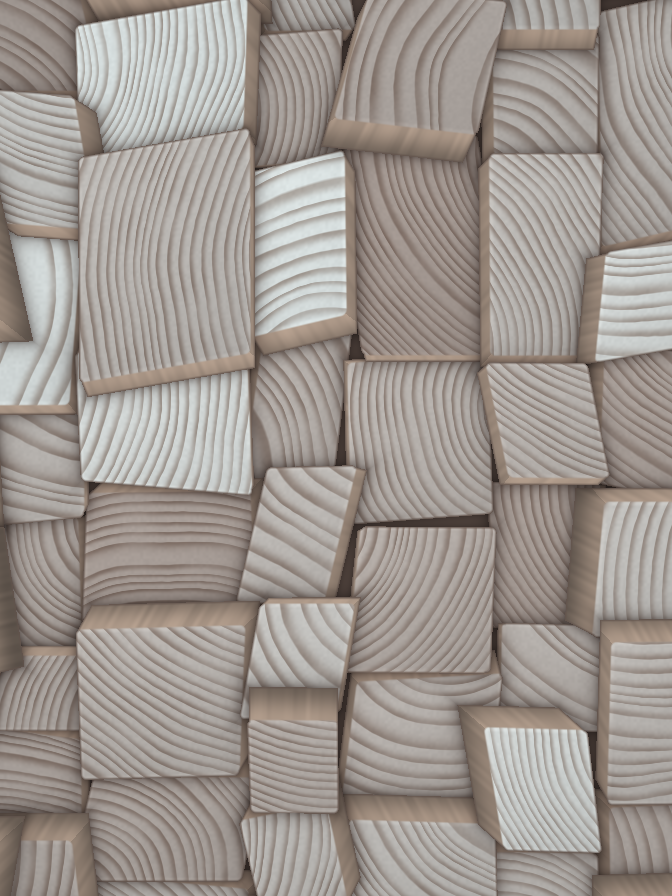
Write a Shadertoy shader that draws this texture.

```glsl
float hash(vec2 p) {
    vec3 q = fract(p.xyx * 0.1031 + 0.37);
    q += dot(q, q.yzx + 33.33);
    return fract((q.x + q.y) * q.z);
}

vec4 hash4(vec2 p) {
    vec4 q = fract(p.xyxy * vec4(0.1031, 0.103, 0.0973, 0.1099));
    q += dot(q, q.wzxy + 33.33);
    return fract((q.xxyz + q.yzzw) * q.zywx);
}

float noise(vec2 p) {
    vec2 i = floor(p), f = fract(p);
    f = f * f * (3.0 - 2.0 * f);
    return mix(mix(hash(i), hash(i + vec2(1, 0)), f.x),
               mix(hash(i + vec2(0, 1)), hash(i + vec2(1, 1)), f.x), f.y);
}

// Irregular column borders; rows grow taller towards the top
float columnEdge(float i) {
    return 0.142 * (i - 0.2 + 0.35 * (hash(vec2(i, 71.0)) - 0.5));
}

float rowEdge(float i, float j, float pitch, float shift) {
    float v = pitch * (j + shift + 0.4 * (hash(vec2(i, j + 90.0)) - 0.5));
    return 0.75 * v + 0.25 * v * v;
}

float roundBox(vec2 q, vec2 halfSize, float r) {
    vec2 a = abs(q) - halfSize + r;
    return length(max(a, 0.0)) + min(max(a.x, a.y), 0.0) - r;
}

// Box swept along a straight path
float sweptBox(vec2 q, vec2 halfSize, vec2 path) {
    q -= 0.5 * path;
    vec2 n = normalize(vec2(-path.y, path.x) + 1e-5);
    vec2 a = abs(q) - halfSize - 0.5 * abs(path);
    return max(max(a.x, a.y), abs(dot(q, n)) - dot(halfSize, abs(n)));
}

// Smooth arcs of growth rings, each ending in a thin crisp line
vec3 endGrain(vec2 q, vec2 id, float tone) {
    vec4 rnd = hash4(id + 51.0);
    float turn = 0.6 + 2.2 * (rnd.x - 0.5) + 3.1416 * step(0.5, rnd.y);
    vec2 heart = vec2(cos(turn), sin(turn)) * mix(0.13, 0.36, rnd.z);
    float r = length(q - heart) + 0.011 * noise(q * 14.0 + id * 7.0) + 0.0007 * noise(q * 120.0 + id);
    float spacing = mix(0.0095, 0.021, rnd.w * sqrt(rnd.w));
    float f = fract(r / spacing + 1.2 * noise(vec2(r * 35.0, id.x + id.y * 3.0)));
    float soft = clamp(1.2 / (iResolution.y * spacing), 0.1, 0.26);
    float ring = smoothstep(0.2, 1.0 - soft, f);
    ring *= mix(ring, 1.0, 0.3) * (1.0 - smoothstep(1.0 - soft, 1.0, f));
    ring *= 0.6 + 0.6 * noise(q * 28.0 + id);
    vec3 wood = mix(vec3(0.595, 0.54, 0.51), vec3(0.81, 0.83, 0.825), tone);
    wood *= mix(vec3(1), vec3(0.755, 0.7, 0.67), ring);
    return wood * (0.98 + 0.04 * noise(q * 300.0));
}

// Long grain running away from the face
vec3 sideGrain(vec2 q, vec2 path, vec2 id) {
    vec2 along = normalize(path + 1e-5);
    vec2 g = vec2(dot(q, along), dot(q, vec2(-along.y, along.x)));
    float streak = noise(g * vec2(12, 210) + id * 5.0);
    return vec3(0.64, 0.56, 0.495) * (0.93 + 0.14 * streak);
}

void mainImage(out vec4 fragColor, in vec2 fragCoord) {
    vec2 p = fragCoord / iResolution.y;
    vec2 middle = 0.5 * vec2(iResolution.x / iResolution.y, 1.0);
    float blur = max(1.0 / iResolution.y, 0.0014);
    float column = floor(p.x / 0.142 + 0.2);
    float v = (sqrt(0.5625 + p.y) - 0.75) * 2.0;

    // Find the highest block here, keeping every neighbour for its shadow
    float bodies[9], ranks[9];
    float topRank = -1.0, topFace = 1.0, topBody = 1.0;
    vec2 topQ = p, topPath = vec2(0, 1), topSize = vec2(0.1), topId = vec2(0);
    for (int n = 0; n < 9; n++) {
        float i = column + float(n / 3 - 1);
        float pitch = mix(0.135, 0.195, hash(vec2(i, 19.0)));
        float shift = hash(vec2(i, 43.0));
        float j = floor(v / pitch - shift) + float(n % 3 - 1);
        vec2 id = vec2(i, j) + 20.0;
        vec4 a = hash4(id + 3.0), b = hash4(id + 14.0);
        float rank = 3.0 * hash(id + 31.0);

        // Leaning, slightly skewed block
        vec2 low = vec2(columnEdge(i), rowEdge(i, j, pitch, shift));
        vec2 high = vec2(columnEdge(i + 1.0), rowEdge(i, j + 1.0, pitch, shift));
        vec2 centre = 0.5 * (low + high) + 0.01 * (a.xy - 0.5);
        vec2 halfSize = 0.5 * (high - low) * (0.93 + 0.1 * a.zw);
        vec2 lean = 2.0 * b.xy - 1.0;
        lean *= lean * lean * vec2(0.26, 0.24);
        mat2 skew = mat2(1.0, lean.y, lean.x, 1.0);
        vec2 q = skew * (p - centre);
        q.x *= 1.0 + 0.9 * (a.x - 0.5) * q.y;
        vec2 path = skew * ((middle - centre) * (0.02 + 0.02 * rank) + 0.026 * (b.zw - 0.5));

        float face = roundBox(q, halfSize, 0.006);
        float body = min(face, sweptBox(q, halfSize - 0.002, path));
        bodies[n] = body;
        ranks[n] = rank;
        if (body < 0.0 && rank > topRank) {
            topRank = rank; topFace = face; topBody = body;
            topQ = q; topPath = path; topSize = halfSize; topId = id;
        }
    }

    // Side walls, then the sawn face with its pale worn rim
    vec2 beyond = abs(topQ) - topSize;
    vec3 wall = sideGrain(topQ, topPath, topId) * (beyond.x > beyond.y ? 0.86 : 1.0);
    wall *= mix(1.04, 0.62, smoothstep(0.0, 0.04, topFace));
    float tone = 0.02 + 0.11 * topRank + 0.5 * hash(topId + 17.0);
    tone += 0.45 * step(0.88, hash(topId + 18.0)) + 0.2 * (p.y - 0.5);
    vec3 sawn = endGrain(topQ, topId, clamp(tone, 0.0, 1.2));
    sawn *= 1.0 + 0.6 * dot(topQ, vec2(-0.4, 0.6));
    sawn *= 1.0 + 0.05 * smoothstep(-0.006, -0.002, topFace);
    vec3 col = mix(sawn, wall, smoothstep(-blur, blur, topFace));

    // Dark gaps, and contact shadows from higher neighbours
    col = mix(vec3(0.36, 0.3, 0.27), col, smoothstep(-0.5 * blur, 2.2 * blur, -topBody));
    for (int n = 0; n < 9; n++)
        if (ranks[n] > topRank)
            col *= 1.0 - vec3(0.36, 0.39, 0.4) * exp(-max(bodies[n], 0.0) * 130.0);

    // Pale haze and gentle falloff to the corners
    col = mix(col, vec3(0.68, 0.67, 0.67), 0.07);
    col *= 1.03 - 0.22 * dot(p - middle, p - middle);
    fragColor = vec4(col, 1.0);
}
```
